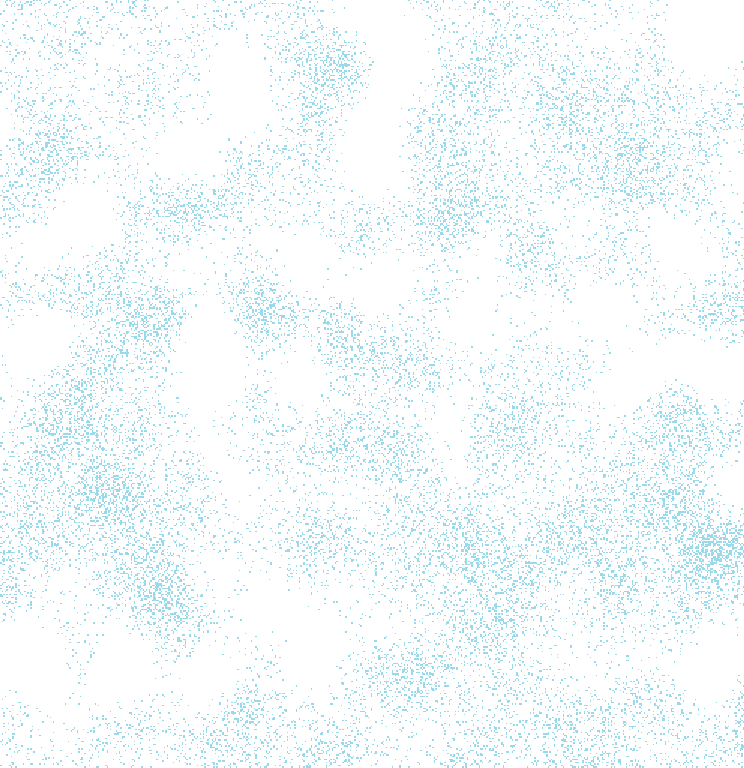
Write a Shadertoy shader that draws this texture.

```glsl
// Fine pale blue specks scattered on white, gathered in soft clumps with bare gaps.
// Two octaves of cellular noise with signed weights set the chance that each
// square of a fine grid is filled; narrow blends smooth the edges of the squares.

uint scramble(uint n) {
    n = (n ^ (n >> 16)) * 0x7feb352du;
    n = (n ^ (n >> 15)) * 0x846ca68bu;
    return n ^ (n >> 16);
}

float hash(vec2 cell, uint seed) {
    uvec2 c = uvec2(ivec2(cell) + 4096);
    return float(scramble(c.x + scramble(c.y + scramble(seed))) >> 8) / 16777216.0;
}

// Cellular noise: each cell adds one round bump or dip at a random point.
float clumps(vec2 p, uint seed) {
    vec2 home = floor(p);
    float sum = 0.0;
    for (int j = -1; j <= 1; j++)
    for (int i = -1; i <= 1; i++) {
        vec2 cell = home + vec2(i, j);
        vec2 toCentre = cell + vec2(hash(cell, seed), hash(cell, seed + 1u)) - p;
        float falloff = max(0.0, 1.0 - dot(toCentre, toCentre));
        sum += falloff * falloff * (2.0 * hash(cell, seed + 2u) - 1.0);
    }
    return sum;
}

// Chance of a speck at a point, in units of canvas height.
float density(vec2 uv) {
    float field = clumps(uv * 14.0, 31u) + 0.35 * clumps(uv * 7.0 + 3.7, 47u);
    return 0.145 * pow(max(0.0, field + 0.65), 1.3);
}

void mainImage(out vec4 fragColor, in vec2 fragCoord) {
    const float rows = 512.0;
    float pixel = rows / iResolution.y;

    // Lower corner of the pixel on the grid, set off from the grid lines
    vec2 low = (fragCoord - 0.5) * pixel + 0.85;
    vec2 home = floor(low);

    // Share of the pixel past the next grid line, steepened for crisp specks
    vec2 past = clamp((low + pixel - home - 1.0) / pixel, 0.0, 1.0);
    past = smoothstep(0.36, 0.64, past);

    // Blend of the filled squares under the pixel
    float coverage = 0.0;
    for (int j = 0; j <= 1; j++)
    for (int i = 0; i <= 1; i++) {
        vec2 side = vec2(i, j);
        vec2 square = home + side;
        vec2 weight = mix(1.0 - past, past, side);
        float filled = step(hash(square, 5u), density((square + 0.5) / rows));
        coverage += filled * weight.x * weight.y;
    }

    vec3 paper = vec3(1.0);
    vec3 speckBlue = vec3(0.60, 0.85, 0.918);
    fragColor = vec4(mix(paper, speckBlue, coverage), 1.0);
}
```
